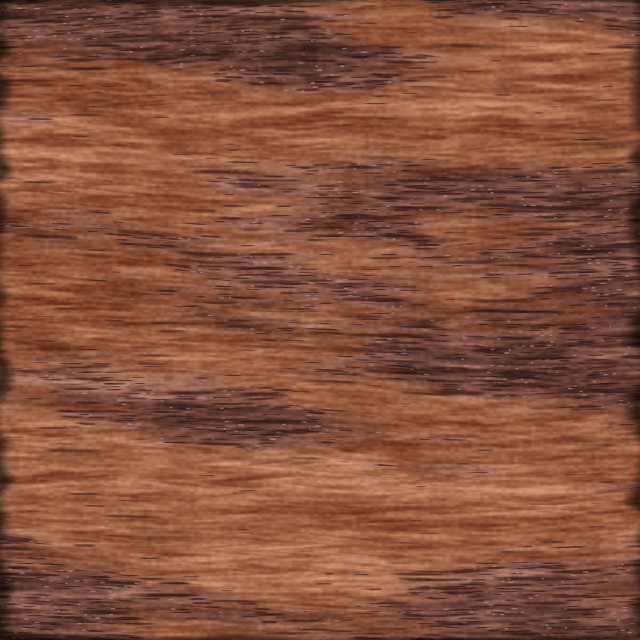
Reproduce this texture procedurally as a WebGL 2 fragment shader.

```glsl
#version 300 es
precision highp float;

uniform vec2 u_resolution;
out vec4 fragColor;

// Wood tones, dark to light
const vec3 DARK = vec3(0.27, 0.13, 0.09);
const vec3 BROWN = vec3(0.44, 0.22, 0.13);
const vec3 AMBER = vec3(0.58, 0.345, 0.23);
const vec3 PALE = vec3(0.72, 0.49, 0.36);
const vec3 PORE_COLOR = vec3(0.17, 0.085, 0.075);
const vec3 GLINT_COLOR = vec3(0.70, 0.59, 0.60);
const vec3 STAIN_TINT = vec3(1.35, 0.98, 0.98);

// Features per canvas side, along and across the grain
const vec2 STAIN_SCALE = vec2(2.1, 8.5);
const vec2 COARSE_GRAIN = vec2(7.0, 75.0);
const vec2 MEDIUM_GRAIN = vec2(15.0, 145.0);
const vec2 FINE_GRAIN = vec2(34.0, 230.0);
const vec2 SPECKLE = vec2(150.0, 210.0);
const vec2 PORE_CELLS = vec2(5.0, 70.0);
const vec2 GLINT_CELLS = vec2(75.0, 190.0);

const int PORE_LAYERS = 4;
const float PORE_DEPTH = 0.62;
const float BASE_TONE = 0.71;
const float STAIN_DEPTH = 0.28;
const float SLOPE = 0.07;
const float EDGE_WIDTH = 0.028;

float hash(vec2 p) {
    return fract(sin(dot(p, vec2(127.1, 311.7))) * 43758.5453);
}

float noise(vec2 p) {
    vec2 i = floor(p);
    vec2 f = fract(p);
    f = f * f * (3.0 - 2.0 * f);
    float low = mix(hash(i), hash(i + vec2(1.0, 0.0)), f.x);
    float high = mix(hash(i + vec2(0.0, 1.0)), hash(i + 1.0), f.x);
    return mix(low, high, f.y);
}

float fbm(vec2 p) {
    float sum = 0.0;
    float weight = 0.53;
    for (int i = 0; i < 4; i++) {
        sum += weight * noise(p);
        p = p * 2.03 + vec2(17.3, 9.1);
        weight *= 0.5;
    }
    return sum;
}

// Stretched fibres centred on zero, staggered so their ends do not line up
float fibres(vec2 p, vec2 scale) {
    float stagger = 3.0 * noise(vec2(p.x * 2.0, p.y * scale.y * 0.4) + scale);
    return noise(p * scale + vec2(stagger, scale.x)) - 0.5;
}

// Soft dashes scattered one per cell, with every row shifted at random
float dashes(vec2 p, vec2 cells, float density) {
    vec2 grid = p * cells;
    grid.x += 17.0 * hash(vec2(floor(grid.y), cells.x));
    vec2 id = floor(grid);
    vec2 local = fract(grid) - 0.5;
    float present = smoothstep(0.0, 0.12, density - hash(id + cells));
    float halfLength = mix(0.18, 0.48, hash(id + 3.7));
    float offset = 0.3 * (hash(id + 8.3) - 0.5);
    float along = 1.0 - smoothstep(0.4 * halfLength, halfLength, abs(local.x));
    float across = 1.0 - smoothstep(0.06, 0.34, abs(local.y - offset));
    return present * along * across;
}

vec3 woodRamp(float tone) {
    float t = clamp(tone, -0.1, 1.22) * 3.0;
    vec3 color = mix(DARK, BROWN, min(t, 1.0));
    color = mix(color, AMBER, clamp(t - 1.0, 0.0, 1.0));
    return color + (PALE - AMBER) * max(t - 2.0, 0.0);
}

void main() {
    vec2 uv = gl_FragCoord.xy / u_resolution;

    // Gentle bending of the grain
    vec2 p = uv;
    p.y += 0.022 * noise(uv * vec2(2.5, 5.0)) + 0.004 * noise(uv * vec2(9.0, 22.0));

    float coarse = fibres(p, COARSE_GRAIN);
    float medium = fibres(p, MEDIUM_GRAIN);
    float fine = fibres(p, FINE_GRAIN);
    float speckle = noise(uv * SPECKLE) - 0.5;

    // Ragged stained patches, denser toward the sides
    vec2 q = vec2(p.x + 0.14 * fibres(p, vec2(4.0, 90.0)), p.y + SLOPE * p.x);
    float side = pow(abs(2.0 * uv.x - 1.0), 4.0);
    float field = fbm(q * STAIN_SCALE + vec2(4.2, 1.7)) + 0.07 * side;
    float stain = smoothstep(0.49, 0.66, field + 0.13 * coarse + 0.10 * medium);

    // Fibre tones
    float broad = fbm(p * vec2(2.6, 17.0) + 31.0) - 0.5;
    float tone = BASE_TONE + 0.55 * broad - STAIN_DEPTH * stain;
    tone += 0.36 * coarse + 0.42 * medium + 0.36 * fine + 0.20 * speckle;
    vec3 color = woodRamp(tone);
    float luma = dot(color, vec3(0.3, 0.59, 0.11));
    color = mix(color, luma * STAIN_TINT, 0.52 * stain);

    // Open pores at several sizes
    vec2 cells = PORE_CELLS;
    for (int i = 0; i < PORE_LAYERS; i++) {
        float pore = dashes(p + 0.37 * float(i), cells, mix(0.09, 0.48, stain));
        color = mix(color, PORE_COLOR, PORE_DEPTH * pore);
        cells *= vec2(1.6, 1.45);
    }

    // Small glints in the stained wood
    color = mix(color, GLINT_COLOR, 0.6 * dashes(p, GLINT_CELLS, 0.17 * stain));

    // Worn dark rim
    vec2 inset = min(uv, 1.0 - uv) * vec2(1.0, 1.8);
    float rim = min(inset.x, inset.y) + 0.03 * noise(p * vec2(8.0, 35.0)) - 0.006;
    color *= mix(0.42, 1.0, smoothstep(0.0, EDGE_WIDTH, rim));

    fragColor = vec4(clamp(color, 0.0, 1.0), 1.0);
}
```
